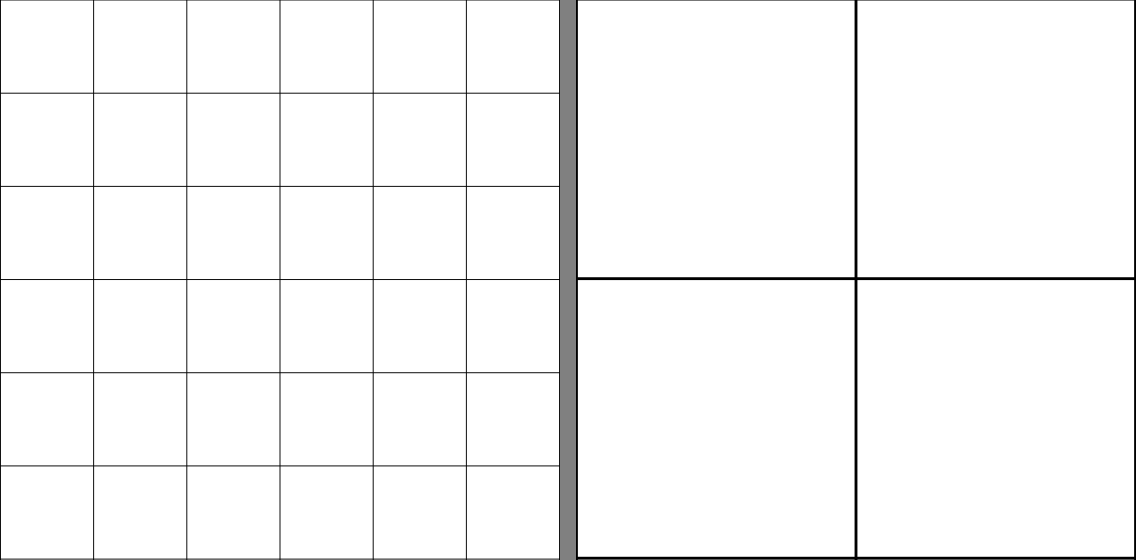
Left: the whole. Right: its middle third, enlarged.
Give the GLSL for this pattern, as a Shadertoy shader.

```glsl
// Plain square grid: thin black rules on white, six cells across and six down.

const float CELLS = 6.0;                        // cells per side
const float LINE_WIDTH = 0.0017;                // rule thickness, canvas units
const float GRID_SPAN = 0.9984;                 // first to last rule centre
const vec2 GRID_CENTER = vec2(0.5, 0.5008);     // middle of the grid
const vec3 PAPER_COLOR = vec3(1.0);
const vec3 LINE_COLOR = vec3(0.0);

// Distance on each axis to the nearest grid rule
vec2 ruleDistance(vec2 p) {
    float pitch = GRID_SPAN / CELLS;
    vec2 cell = (p - GRID_CENTER) / pitch + 0.5 * CELLS;
    return abs(fract(cell + 0.5) - 0.5) * pitch;
}

// Share of a pixel covered by a rule at the given distance
vec2 ruleCoverage(vec2 dist, vec2 pixel) {
    vec2 halfPixel = 0.5 * pixel;
    vec2 halfLine = vec2(0.5 * LINE_WIDTH);
    vec2 overlap = min(dist + halfPixel, halfLine) - max(dist - halfPixel, -halfLine);
    return clamp(overlap / pixel, 0.0, 1.0);
}

void mainImage(out vec4 fragColor, in vec2 fragCoord) {
    vec2 pixel = 1.0 / iResolution.xy;
    vec2 coverage = ruleCoverage(ruleDistance(fragCoord * pixel), pixel);

    // Union of the vertical and horizontal rules
    float ink = 1.0 - (1.0 - coverage.x) * (1.0 - coverage.y);
    fragColor = vec4(mix(PAPER_COLOR, LINE_COLOR, ink), 1.0);
}
```
